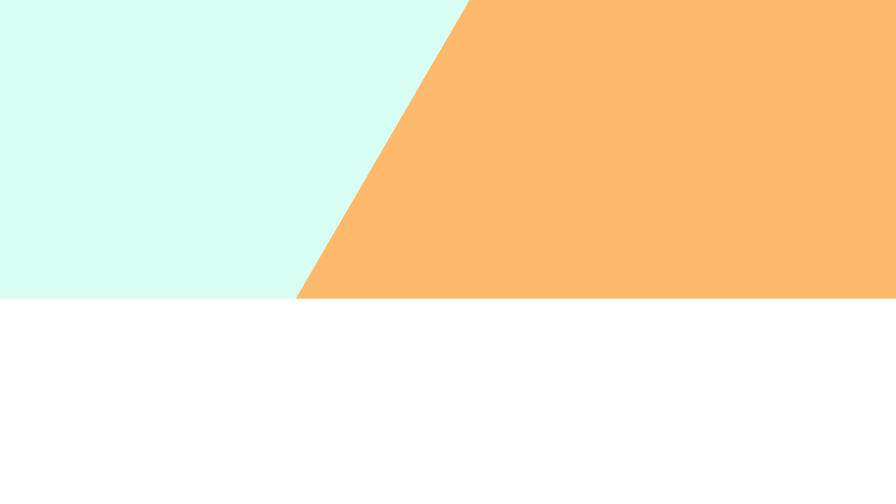
Give the GLSL for this background, as a Shadertoy shader.

```glsl
// A flat three-colour backdrop: a white floor band below a wall that a
// slanted line splits into pale mint (left) and warm orange (right).
// Each edge is a signed distance, smoothed over one pixel.

#define FLOOR_TOP    0.4074                   // in canvas heights
#define SLANT_BOTTOM vec2(0.5868, FLOOR_TOP)  // where the slant meets the floor
#define SLANT_TOP    vec2(0.9317, 1.0)        // where it leaves the canvas
#define WHITE        vec3(1.0)
#define ORANGE       vec3(0.992, 0.727, 0.424)
#define MINT         vec3(0.851, 1.0, 0.957)

// Signed distance to the line through a and b, positive on its right
float lineDistance(vec2 p, vec2 a, vec2 b) {
    vec2 dir = normalize(b - a);
    return dot(p - a, vec2(dir.y, -dir.x));
}

// Coverage of the positive side of an edge
float coverage(float dist, float pixel) {
    return clamp(dist / pixel + 0.5, 0.0, 1.0);
}

void mainImage(out vec4 fragColor, in vec2 fragCoord) {
    float pixel = 1.0 / iResolution.y;
    vec2 p = fragCoord * pixel;

    // Wall, split by the slant
    float slant = lineDistance(p, SLANT_BOTTOM, SLANT_TOP);
    vec3 wall = mix(MINT, ORANGE, coverage(slant, pixel));

    // Floor band
    vec3 color = mix(WHITE, wall, coverage(p.y - FLOOR_TOP, pixel));
    fragColor = vec4(color, 1.0);
}
```
